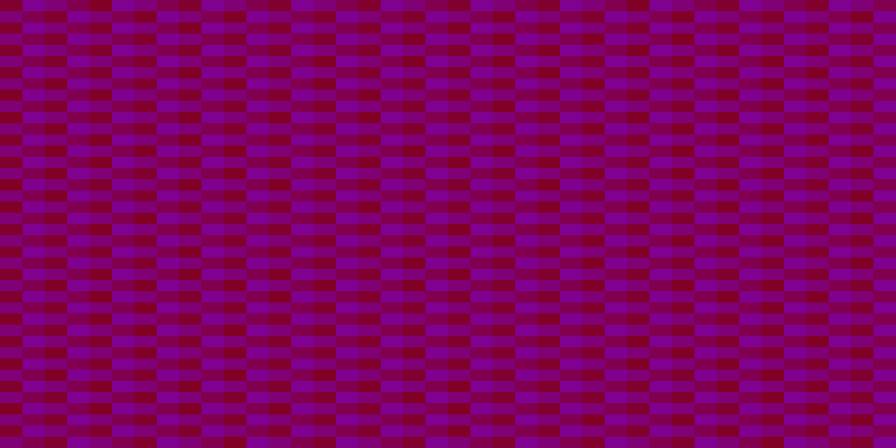
A WebGL 1 fragment shader for this pattern:

```glsl
precision highp float;
// Staggered bricks of four flat tones, stepping from violet down to dark red.

#define GRID vec2(40.0, 40.0)  // cells across and down
#define ROW_SHIFT 2.0          // cells each row slides sideways
#define BASE_RED 0.50
#define BLUE_VIOLET 0.56
#define BLUE_PURPLE 0.46
#define BLUE_MAROON 0.31
#define BLUE_DARK 0.18
#define DARK_WEAR 0.03         // extra darkening of worn dark cells
#define WORN_SHARE 0.36        // share of dark cells that are worn
#define SAMPLES 4              // edge smoothing samples per axis

uniform vec2 u_resolution;

float hash(vec2 p) {
  return fract(sin(dot(p, vec2(127.1, 311.7))) * 4375.85);
}

// Blue level of one cell: a four-step ramp, offset by half on alternate rows.
float cellBlue(vec2 cell) {
  float tone = mod(cell.x + 1.0 + ROW_SHIFT * cell.y, 4.0);
  if (tone < 0.5) return BLUE_VIOLET;
  if (tone < 1.5) return BLUE_PURPLE;
  if (tone < 2.5) return BLUE_MAROON;
  return BLUE_DARK - DARK_WEAR * step(hash(cell), WORN_SHARE);
}

void main() {
  // Average over the pixel area so that cell edges stay smooth.
  float blue = 0.0;
  for (int j = 0; j < SAMPLES; j++) {
    for (int i = 0; i < SAMPLES; i++) {
      vec2 offset = (vec2(float(i), float(j)) + 0.5) / float(SAMPLES) - 0.5;
      vec2 uv = (gl_FragCoord.xy + offset) / u_resolution;
      blue += cellBlue(mod(floor(uv * GRID), GRID));
    }
  }
  blue /= float(SAMPLES * SAMPLES);

  gl_FragColor = vec4(BASE_RED, 0.0, blue, 1.0);
}
```
